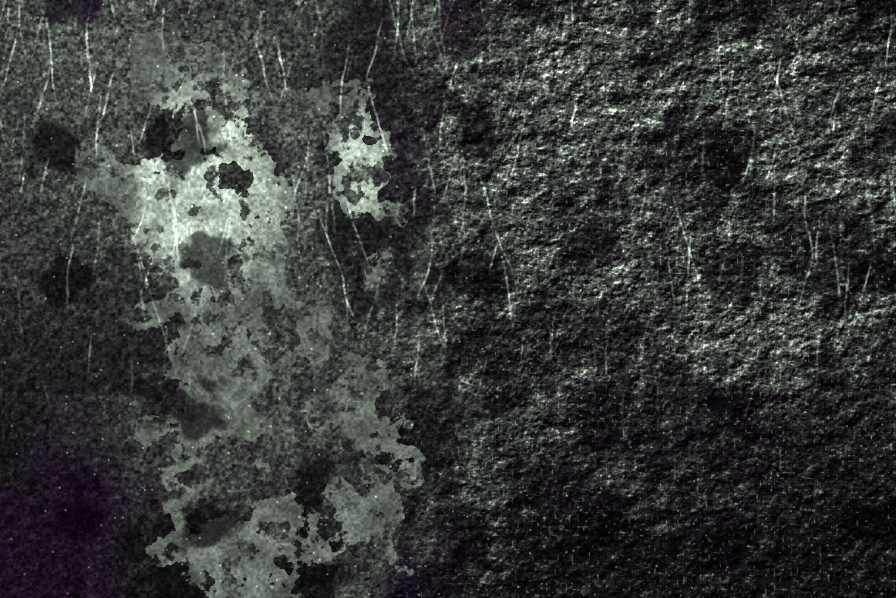
This texture is drawn by a WebGL 1 fragment shader. Its source:

```glsl
precision highp float;
// Dark corroded metal with flaking pale green paint, scratches and crusty relief.
uniform vec2 u_resolution;

const vec3 PAINT_TINT = vec3(0.92, 1.0, 0.92);
const vec3 BARE_TINT = vec3(0.97, 1.0, 0.98);
const vec3 VIOLET = vec3(0.045, -0.01, 0.06);
const float BARE = 0.115;        // brightness of bare metal
const float HAZE = 0.15;         // grey bloom at the upper left
const float FILM = 0.17;         // thin paint residue
const float DULL_PAINT = 0.43;
const float BRIGHT_PAINT = 0.80;
const float GRAIN = 1.6;
const float RELIEF = 9.0;
const float SCRATCH = 0.36;
const vec2 LIGHT_STEP = vec2(-0.0018, 0.0027);

float hash(vec2 p) {
  vec3 q = fract(p.xyx * 0.1031);
  q += dot(q, q.yzx + 33.33);
  return fract((q.x + q.y) * q.z);
}

float noise(vec2 p) {
  vec2 i = floor(p), f = fract(p);
  f = f * f * (3.0 - 2.0 * f);
  return mix(mix(hash(i), hash(i + vec2(1, 0)), f.x),
             mix(hash(i + vec2(0, 1)), hash(i + vec2(1, 1)), f.x), f.y);
}

float fbm(vec2 p) {
  float sum = 0.0, total = 0.0, amp = 1.0;
  for (int i = 0; i < 5; i++) {
    sum += amp * noise(p);
    total += amp;
    amp *= 0.56;
    p = mat2(1.6, 1.2, -1.2, 1.6) * p + 17.3;
  }
  return sum / total;
}

// 1 at the centre, 0 on the ellipse, negative outside.
float blob(vec2 p, vec2 centre, vec2 radius) {
  return 1.0 - length((p - centre) / radius);
}

// One sparse layer of thin, wobbling, tapered lines.
float scratches(vec2 p, vec2 cells, float tilt, float seed) {
  p.x += tilt * p.y + 0.008 * (noise(p * 22.0 + seed) - 0.5);
  vec2 g = p * cells;
  g.y += 7.0 * hash(vec2(floor(g.x), seed));
  vec2 id = floor(g) + seed * 13.0, f = fract(g);
  float across = abs(f.x - mix(0.3, 0.7, hash(id))) / cells.x;
  float reach = mix(0.15, 0.48, hash(id + 5.0));
  float along = 1.0 - smoothstep(0.3 * reach, reach, abs(f.y - 0.5));
  float line = 1.0 - smoothstep(0.0006, 0.0034, across);
  return line * along * step(0.6, hash(id + 9.0)) * mix(0.3, 1.0, hash(id + 3.0));
}

// Scattered round blotches with ragged rims.
float stains(vec2 p) {
  vec2 g = p * 4.5, id = floor(g);
  vec2 centre = mix(vec2(0.36), vec2(0.64), vec2(hash(id + 2.0), hash(id + 8.0)));
  float d = length(fract(g) - centre) + 0.5 * (fbm(p * 24.0) - 0.5);
  return (1.0 - smoothstep(0.15, 0.27, d)) * step(0.5, hash(id + 4.0));
}

float specks(vec2 p) {
  vec2 g = p * 85.0, id = floor(g);
  vec2 centre = mix(vec2(0.3), vec2(0.7), vec2(hash(id), hash(id + 6.0)));
  float dot1 = 1.0 - smoothstep(0.05, 0.26, length(fract(g) - centre));
  return dot1 * step(0.955, hash(id + 21.0));
}

void main() {
  vec2 p = gl_FragCoord.xy / u_resolution.y;
  float coarse = fbm(p * 5.0 + 3.0);
  float mid = fbm(p * 13.0 + 40.0);
  float fine = fbm(p * 34.0 + 9.0);
  float right = smoothstep(0.5, 0.95, p.x + 0.4 * (coarse - 0.5));

  // Bare metal, darker towards the bottom, with haze and residue.
  float v = BARE * mix(0.55, 1.05, smoothstep(0.0, 0.5, p.y));
  float haze = smoothstep(-0.1, 0.8, blob(p, vec2(0.12, 0.92), vec2(0.55, 0.58)));
  v += HAZE * haze * (0.2 + 1.5 * coarse);
  float residue = max(blob(p, vec2(1.12, 0.78), vec2(0.66, 0.46)),
                      0.8 * blob(p, vec2(0.55, 0.36), vec2(0.3, 0.42)));
  float film = smoothstep(-0.05, 0.5, 0.6 * residue + 3.2 * (fbm(p * vec2(10.0, 7.0)) - 0.5));
  float streaks = noise(vec2(p.x * 70.0 + 3.0 * coarse, p.y * 6.0));
  v += FILM * film * smoothstep(-0.7, 0.3, residue) * (0.35 + 0.7 * streaks + 0.6 * (fine - 0.2));

  // Crusty relief lit from the upper left.
  vec2 crust = vec2(38.0, 46.0);
  float slope = fbm(p * crust) - fbm((p + LIGHT_STEP) * crust);
  float rough = mix(0.25, 1.0, right);
  v *= max(0.15, 1.0 + RELIEF * rough * slope);
  v += 1.5 * rough * max(slope - 0.06, 0.0);

  // Flaking paint: one bright patch, several dull ones.
  float bright = blob(p, vec2(0.35, 0.68), vec2(0.125, 0.165));
  float upper = blob(p, vec2(0.60, 0.72), vec2(0.075, 0.15));
  float lower = max(blob(p, vec2(0.41, 0.34), vec2(0.13, 0.16)),
                    blob(p, vec2(0.40, 0.08), vec2(0.13, 0.12)));
  lower = max(lower, blob(p, vec2(0.60, 0.24), vec2(0.09, 0.17)) - 0.15);
  float cover = max(bright + 0.15, max(upper, lower) - 0.1);
  float edge = cover + 3.2 * (mid - 0.5) + 1.8 * (fine - 0.5);
  float paint = smoothstep(0.0, 0.16, edge) * (1.0 - 0.8 * smoothstep(0.6, 0.68, fine));
  float tone = mix(DULL_PAINT, BRIGHT_PAINT, smoothstep(-0.35, 0.3, max(bright, upper - 0.45)));
  v = mix(v, tone * (0.55 + 0.8 * fbm(p * 28.0)), paint);
  v *= 1.0 - 0.6 * stains(p);

  // Scratches in several directions, mostly in the upper half.
  float marks = 0.0;
  for (int i = 0; i < 4; i++) {
    float k = float(i);
    marks += scratches(p, vec2(13.0 + 5.0 * k, 3.0 + k), 0.32 - 0.2 * k, k + 1.0);
  }
  v += SCRATCH * marks * smoothstep(0.2, 0.6, p.y) * (0.3 + 1.2 * noise(p * 60.0));

  // Fine grain, sparkle and specks.
  float grain = 0.6 * noise(p * 190.0) + 0.4 * noise(p * 310.0 + 50.0);
  v *= 1.0 + GRAIN * (grain - 0.5) * mix(1.0, 0.4, paint);
  v += 0.4 * rough * pow(noise(p * 210.0 + 90.0), 9.0) + 0.35 * specks(p);

  vec3 color = v * mix(BARE_TINT, PAINT_TINT, smoothstep(0.15, 0.35, v));
  float violet = smoothstep(0.48, 0.64, fbm(p * 4.0 + 71.0)) * (1.0 - smoothstep(0.08, 0.28, v));
  color += VIOLET * violet * mix(1.0, 0.35, right) * 1.6 * grain;
  gl_FragColor = vec4(clamp(color, 0.0, 1.0), 1.0);
}
```
